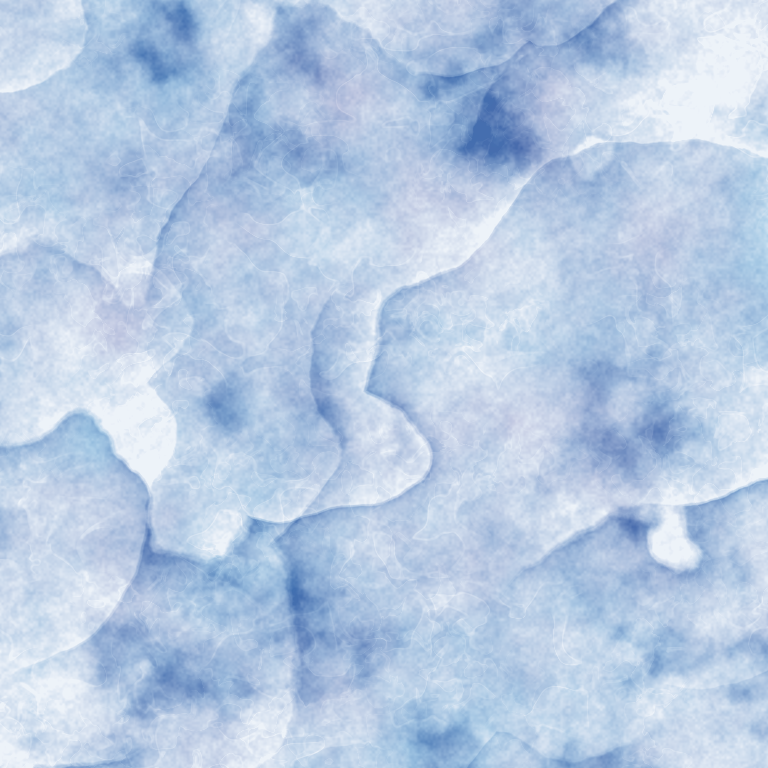
This texture is drawn by a three.js fragment shader. Its source:

```glsl
// Weathered glacier ice: wavy overlapping sheets with lit rims and blue shadows,
// built from warped sawtooth heights. Layered value noise adds stains, curled
// flakes with pale outlines, and fine frost grain.
varying vec2 vUv;

float hash(vec2 p) {
  vec3 q = fract(p.xyx * 0.1031);
  q += dot(q, q.yzx + 33.33);
  return fract((q.x + q.y) * q.z);
}

float noise(vec2 p) {
  vec2 cell = floor(p);
  vec2 f = fract(p);
  f = f * f * (3.0 - 2.0 * f);
  return mix(mix(hash(cell), hash(cell + vec2(1.0, 0.0)), f.x),
             mix(hash(cell + vec2(0.0, 1.0)), hash(cell + vec2(1.0)), f.x), f.y);
}

// Fractal noise from 0 to 1; a higher gain is rougher
float fbm(vec2 p, float gain) {
  float sum = 0.0, total = 0.0, amp = 1.0;
  for (int i = 0; i < 5; i++) {
    sum += amp * noise(p);
    total += amp;
    amp *= gain;
    p = mat2(1.6, 1.2, -1.2, 1.6) * p + 17.3;
  }
  return sum / total;
}

// Brightness of stacked sheets: each is lit above its edge and shades the one below
float ledges(vec2 p, vec2 uphill, float seed, float cover) {
  vec2 q = p + seed;
  float height = dot(p, uphill) + 1.7 * fbm(q * 2.6, 0.36)
               + 0.4 * abs(2.0 * noise(q * 5.5) - 1.0)
               + 0.06 * fbm(q * 30.0, 0.5);
  float above = fract(height);
  float below = 1.0 - above;
  vec2 shift = vec2(floor(height) * 7.3, seed);
  float visible = smoothstep(cover, cover + 0.3, noise(p * 3.2 + shift));
  float lit = 0.15 * exp(-3.2 * above) + 0.04 * exp(-22.0 * above);
  float shade = 0.13 * exp(-7.0 * below) + 0.10 * exp(-28.0 * below);
  shade *= 0.35 + 1.3 * noise(p * 9.0 + shift);
  return visible * (lit * smoothstep(0.0, 0.02, above)
                  - shade * smoothstep(0.0, 0.02, below));
}

// Curled translucent flakes with pale outlines
float flakes(vec2 p, float scale) {
  vec2 q = p * scale;
  q += 1.8 * vec2(noise(q * 0.8 + 3.1), noise(q * 0.8 + 41.7));
  float n = noise(q) + 0.25 * (noise(q * 2.7) - 0.5);
  float outline = 1.0 - smoothstep(0.01, 0.07, abs(n - 0.55));
  float body = smoothstep(0.5, 0.6, n) - 0.4;
  float presence = smoothstep(0.3, 0.7, noise(p * 11.0 + scale));
  return presence * (0.05 * outline + 0.035 * body);
}

void main() {
  vec2 p = vUv;

  // Broad light, then the two families of sheets
  float tone = 0.735 + 0.42 * (fbm(p * 3.0 + 5.2, 0.5) - 0.5);
  tone += ledges(p, vec2(-1.5, 3.2), 2.7, 0.3);
  tone += 0.8 * ledges(p, vec2(-2.5, 0.9), 23.4, 0.5);

  // Ragged blue stains and cloudy mottling
  vec2 ragged = p + 0.03 * vec2(fbm(p * 20.0, 0.6), fbm(p * 20.0 + 9.0, 0.6));
  float stain = smoothstep(0.55, 0.82, fbm(ragged * 6.0 + 31.0, 0.55));
  tone -= 0.32 * stain * (0.4 + noise(ragged * 35.0));
  tone += 0.26 * (fbm(ragged * 17.0, 0.6) - 0.5);

  // Flakes in two sizes, slanted scratches and frost grain
  tone += flakes(p, 30.0) + 0.8 * flakes(p + 4.6, 58.0);
  vec2 slant = mat2(0.88, -0.47, 0.47, 0.88) * p;
  tone += 0.05 * (noise(slant * vec2(22.0, 95.0)) - 0.5);
  tone += 0.07 * (noise(p * 150.0) - 0.5) + 0.06 * (noise(p * 290.0) - 0.5);

  // Deep blue to snow white, drifting between lavender and cyan
  tone = clamp(tone, 0.27, 0.93);
  vec3 deepBlue = vec3(0.34, 0.49, 0.72);
  vec3 midBlue = vec3(0.60, 0.71, 0.85);
  vec3 snow = vec3(0.86, 0.90, 0.95);
  vec3 ice = tone < 0.6 ? mix(deepBlue, midBlue, (tone - 0.34) / 0.26)
                        : mix(midBlue, snow, (tone - 0.6) / 0.26);
  float drift = fbm(p * 7.0 + 60.0, 0.6) - 0.5;
  ice += drift * vec3(0.09, -0.05, -0.04) * smoothstep(0.93, 0.7, tone);
  gl_FragColor = vec4(ice, 1.0);
}
```
